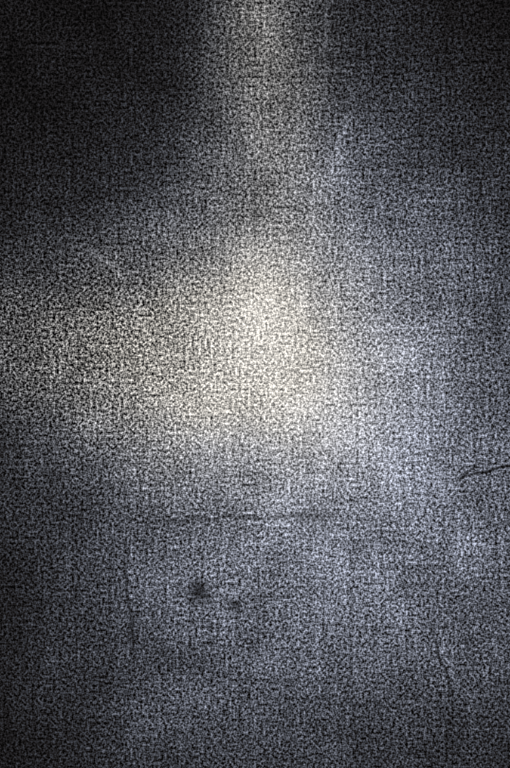
Reproduce this texture procedurally as a Shadertoy shader.

```glsl
// Worn dark metallic cloth: a pale central glow, woven grain, stains and scratches.
#define GRAIN 1.35
#define GRAIN_SCALE 165.0
#define THREAD 0.38
#define MOTTLE 0.42
#define SCRATCH_COUNT 44
#define SCRATCH_GAIN 0.075
#define BASE_TONE 0.075
#define COOL_TINT vec3(0.95, 0.985, 1.09)
#define WARM_TINT vec3(1.02, 1.0, 0.965)
#define SHADOW_TINT vec3(1.04, 0.97, 1.0)

// Integer hash giving two values in 0..1
vec2 hash2(vec2 cell) {
    uvec2 q = uvec2(ivec2(cell)) * uvec2(1597u, 3571u);
    uint n = (q.x ^ (q.y << 7)) * 2741u + q.y;
    n = (n ^ (n >> 15)) * 73939u;
    n ^= n >> 13;
    n *= 51787u;
    n ^= n >> 16;
    return vec2(n & 65535u, n >> 16) / 65535.0;
}

float cornerSlope(vec2 cell, vec2 offset) {
    float angle = 6.2832 * hash2(cell).x;
    return dot(vec2(cos(angle), sin(angle)), offset);
}

// Gradient noise, roughly -0.7..0.7
float gradientNoise(vec2 p) {
    vec2 i = floor(p), f = p - i;
    vec2 u = f * f * f * (f * (f * 6.0 - 15.0) + 10.0);
    vec2 e = vec2(1.0, 0.0);
    return mix(mix(cornerSlope(i, f), cornerSlope(i + e.xy, f - e.xy), u.x),
               mix(cornerSlope(i + e.yx, f - e.yx), cornerSlope(i + 1.0, f - 1.0), u.x), u.y);
}

float fbm(vec2 p) {
    float sum = 0.0, gain = 0.6;
    for (int i = 0; i < 4; i++) {
        sum += gain * gradientNoise(p);
        p = mat2(1.6, 1.2, -1.2, 1.6) * p + 7.3;
        gain *= 0.55;
    }
    return sum;
}

// Soft elliptical light
float glow(vec2 uv, vec2 centre, vec2 radius) {
    vec2 d = (uv - centre) / radius;
    return exp(-dot(d, d));
}

// Soft-edged stroke that fades at both ends
float stroke(vec2 p, vec2 a, vec2 b, float width) {
    vec2 ab = b - a;
    float t = clamp(dot(p - a, ab) / dot(ab, ab), 0.0, 1.0);
    float edge = width + 1.0 / iResolution.x;
    return smoothstep(edge, 0.0, length(p - a - ab * t)) * (1.0 - pow(abs(2.0 * t - 1.0), 3.0));
}

void mainImage(out vec4 fragColor, in vec2 fragCoord) {
    vec2 uv = fragCoord / iResolution.xy;
    vec2 p = fragCoord / iResolution.x;
    vec2 warped = uv + 0.05 * vec2(fbm(p * 5.0), fbm(p * 5.0 + 31.0));

    // Large lights
    float core = glow(warped, vec2(0.51, 0.53), vec2(0.26, 0.17));
    float beam = glow(warped, vec2(0.52, 0.96), vec2(0.14, 0.30));
    float leftBand = glow(warped, vec2(0.13, 0.55), vec2(0.28, 0.13));
    float tone = BASE_TONE + 0.33 * core + 0.27 * beam + 0.18 * leftBand;
    tone += 0.27 * glow(warped, vec2(0.58, 0.45), vec2(0.50, 0.32));
    tone += 0.13 * glow(warped, vec2(0.72, 0.72), vec2(0.25, 0.22));
    tone += 0.20 * glow(warped, vec2(0.88, 0.30), vec2(0.35, 0.32));
    tone += 0.15 * glow(warped, vec2(0.40, 0.12), vec2(0.30, 0.25));

    // Cloudy wear, then vertical and horizontal threads
    tone *= 1.0 + MOTTLE * (1.0 - 0.7 * core) * fbm(p * 7.0 + 12.0);
    float warp = gradientNoise(p * vec2(95.0, 6.0)) + 0.6 * gradientNoise(p * vec2(160.0, 18.0));
    float weft = gradientNoise(p * vec2(7.0, 85.0)) + 0.6 * gradientNoise(p * vec2(19.0, 150.0));
    tone *= 1.0 + THREAD * (1.0 - 0.6 * core) * (0.55 * warp + 0.5 * weft);

    // Fine speckle
    float speckle = gradientNoise(p * GRAIN_SCALE) + 0.7 * gradientNoise(p * GRAIN_SCALE * 1.63 + 9.0);
    tone += GRAIN * speckle * tone * (1.2 - tone) * (1.0 + 0.3 * leftBand);

    // Scattered hairline scratches, mostly upright
    for (int i = 0; i < SCRATCH_COUNT; i++) {
        vec2 place = hash2(vec2(i, 17)), shape = hash2(vec2(i, 53));
        vec2 a = place * vec2(1.0, 1.5);
        vec2 run = vec2(0.05 * (shape.x - 0.5), 0.06 + 0.18 * shape.y);
        if (i % 3 == 0) run = run.yx;
        float polarity = i % 4 == 1 ? -0.8 : 1.0;
        tone += polarity * SCRATCH_GAIN * stroke(p, a, a + run, 0.0018) * (0.3 + tone);
    }

    // Prominent pale scratches
    vec2 ragged = p + 0.012 * vec2(gradientNoise(p * 28.0), gradientNoise(p * 28.0 + 40.0));
    tone += 0.13 * stroke(ragged, vec2(0.645, 1.13), vec2(0.685, 1.29), 0.006);
    tone += 0.10 * stroke(ragged, vec2(0.15, 1.03), vec2(0.26, 0.96), 0.008);
    tone += 0.10 * stroke(ragged, vec2(0.86, 0.27), vec2(0.90, 0.14), 0.005);
    tone += 0.08 * stroke(p, vec2(0.635, 1.28), vec2(0.64, 1.54), 0.006);

    // Dark cracks and stains
    float dark = 0.6 * stroke(ragged, vec2(0.89, 0.57), vec2(1.04, 0.605), 0.004);
    dark += 0.45 * stroke(ragged, vec2(0.90, 0.56), vec2(0.94, 0.61), 0.003);
    dark += 0.40 * stroke(ragged, vec2(0.24, 0.42), vec2(0.27, 0.20), 0.005);
    dark += 0.35 * stroke(ragged, vec2(0.84, 0.29), vec2(0.89, 0.13), 0.005);
    dark += 0.30 * stroke(ragged, vec2(0.30, 0.485), vec2(0.62, 0.495), 0.006);
    dark += 0.55 * glow(ragged, vec2(0.39, 0.345), vec2(0.024, 0.022));
    dark += 0.50 * glow(ragged, vec2(0.46, 0.32), vec2(0.014, 0.012));
    dark += 0.30 * glow(ragged, vec2(0.62, 0.49), vec2(0.040, 0.025));
    tone *= 1.0 - min(dark, 0.85);

    // Cool cloth, warmer under the lights and in deep shadow
    float warmth = clamp(core + 0.8 * beam + 0.75 * leftBand, 0.0, 1.0);
    vec3 tint = mix(COOL_TINT, WARM_TINT, warmth);
    tint = mix(SHADOW_TINT, tint, smoothstep(0.06, 0.22, tone));
    fragColor = vec4(clamp(tint * max(tone, 0.025), 0.0, 1.0), 1.0);
}
```
